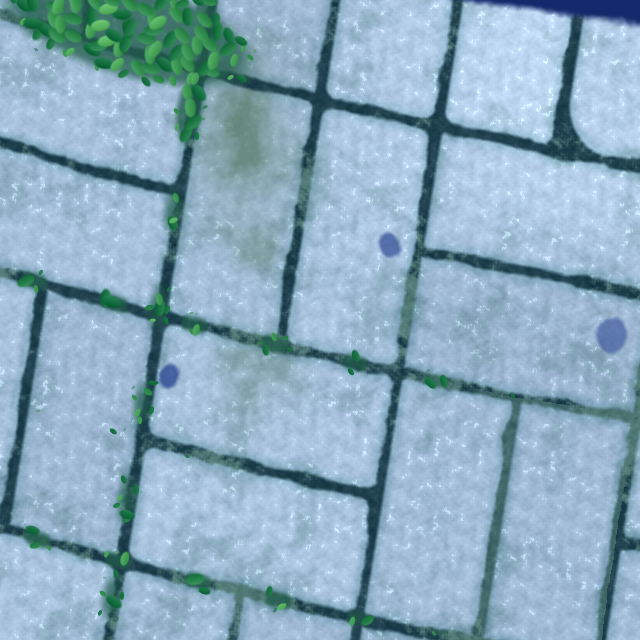
Give the GLSL for this texture, as a three.js fragment shader.

```glsl
// Weathered basket-weave brick paving with weeds growing in the joints.
varying vec2 vUv;

float hash(vec2 p) {
  return fract(sin(dot(p, vec2(127.1, 311.7))) * 43758.5);
}

mat2 turn(float a) {
  return mat2(cos(a), sin(a), -sin(a), cos(a));
}

// Layered sines, each turned and folded into the next; about -1 to 1.
float mottle(vec2 p) {
  float sum = 0.0, amp = 0.5;
  for (int i = 0; i < 6; i++) {
    p = turn(1.1) * p * 1.65 + 2.3;
    sum += amp * sin(p.x + 1.7 * sin(p.y + sum));
    amp *= 0.72;
  }
  return sum;
}

// Skewed, slightly bowed grid: one unit holds a pair of bricks.
vec2 pavingCoords(vec2 p) {
  vec2 d = p - vec2(0.622, 0.418);
  vec2 g = vec2(2.603 * d.x - 0.42 * d.y, 0.549 * d.x + 2.515 * d.y);
  g.y -= 0.02 * g.x * g.x;
  return g;
}

// Weeds: one large tuft, then clumps spaced along the joints.
float weedDensity(vec2 p) {
  vec2 g = pavingCoords(p);
  vec2 t = p - vec2(0.2, 0.955);
  t.y += 0.25 * t.x;
  float tuft = 1.5 * exp(-pow(length(t / vec2(0.19, 0.075)), 4.0));
  float seam = exp(-pow((g.x + 1.02) / 0.055, 2.0))
    * (0.4 + 0.4 * cos(16.0 * (g.y - 0.03)) + 0.6 * smoothstep(0.55, 0.9, g.y))
    * (1.0 - smoothstep(1.2, 1.4, g.y));
  float row = floor(g.y * 2.0 + 0.5);
  float bed = exp(-pow((g.y - row * 0.5) / 0.04, 2.0))
    * smoothstep(0.1, 0.9, cos(18.5 * (g.x + 0.52) + row * 1.7))
    * (1.0 - smoothstep(-0.4, 1.0, g.x)) * (1.0 - smoothstep(0.2, 0.4, g.y));
  bed *= mix(1.0, 0.35, mod(row, 2.0));
  return max(tuft, max(seam, bed));
}

// Cellular scatter of turned oval leaves.
vec3 addLeaves(vec3 color, vec2 p) {
  vec2 q = p * 46.0, base = floor(q);
  for (int j = -1; j <= 1; j++) {
    for (int i = -1; i <= 1; i++) {
      vec2 cell = base + vec2(float(i), float(j));
      float pick = hash(cell + 3.7);
      vec2 seed = cell + vec2(hash(cell), hash(cell + 7.3));
      float grow = clamp(weedDensity(seed / 46.0) * 1.3 - 0.5 * pick, 0.0, 1.0);
      vec2 r = turn(pick * 6.28) * (q - seed) / vec2(0.82, 0.47);
      float leaf = 1.0 - smoothstep(0.65, 1.0, length(r) / (grow + 0.01));
      vec3 green = mix(vec3(0.08, 0.43, 0.25), vec3(0.38, 0.74, 0.4), pick * pick);
      green += 0.09 * r.y;
      color = mix(color, green, leaf * smoothstep(0.1, 0.35, grow));
    }
  }
  return color;
}

void main() {
  vec2 p = vUv;
  float broad = mottle(p * 5.0);
  float blotch = mottle(p * 17.0 + 4.0);
  float grain = mottle(p * 75.0);

  // Alternating pairs of bricks, with an upright border course at the top.
  vec2 g = pavingCoords(p) + 0.006 * vec2(blotch, mottle(p * 15.0 + 9.0));
  vec2 cell = floor(g);
  bool upright = mod(cell.x + cell.y, 2.0) > 0.5 || cell.y > 0.5;
  vec2 size = upright ? vec2(0.5, 1.0) : vec2(1.0, 0.5);
  vec2 id = floor(g / size);
  vec2 local = (fract(g / size) - 0.5) * size;
  float tone = hash(id + size * 5.0);
  float corner = g.x > 0.5 && g.y > 1.0 ? 0.22 : 0.02 + 0.05 * tone;
  vec2 e = abs(local) - size * 0.5 + corner;
  float edge = length(max(e, 0.0)) + min(max(e.x, e.y), 0.0) - corner;

  // Brick faces: soft patches, grit and pale flecks.
  vec3 color = mix(vec3(0.65, 0.75, 0.86), vec3(0.45, 0.6, 0.65),
    0.5 * smoothstep(-0.1, 1.2, blotch + 0.5 * broad));
  color += 0.05 * (tone - 0.5) + 0.045 * grain;
  color += 0.13 * smoothstep(0.75, 1.4, grain + 0.3 * blotch);
  color += 0.08 * smoothstep(0.45, 0.9, p.x) * smoothstep(0.5, 0.75, p.y);
  color -= vec3(0.13, 0.08, 0.1) * smoothstep(-0.07, -0.015, edge);

  // Green algae on the upper middle bricks.
  float algae = exp(-pow(length((p - vec2(0.385, 0.78)) / vec2(0.07, 0.12)), 2.0))
    + 0.6 * exp(-pow(length((p - vec2(0.4, 0.61)) / 0.03), 2.0))
    + 0.4 * exp(-pow(length((p - vec2(0.4, 0.42)) / 0.07), 2.0));
  color = mix(color, vec3(0.36, 0.5, 0.43), clamp(algae * (0.7 + 0.3 * blotch), 0.0, 0.8));

  // Three blue stains.
  for (int i = 0; i < 3; i++) {
    float n = float(i);
    vec2 c = vec2(0.265 + 0.345 * n, 0.414 + 0.03 * n + 0.172 * sin(n * 1.571));
    float spot = length((p - c) * vec2(1.1, 0.9)) + 0.004 * blotch;
    float radius = 0.018 + 0.004 * n * n - 0.004 * n;
    color = mix(color, vec3(0.2, 0.31, 0.58),
      (1.0 - smoothstep(radius - 0.006, radius + 0.003, spot)) * (0.85 - 0.12 * n));
  }

  // Joints: dark earth, in places filled with pale moss.
  float joint = smoothstep(-0.031, -0.011, edge + 0.006 * blotch);
  float filled = smoothstep(-0.1, 0.8, broad + 0.4 * grain);
  if (upright) filled = max(filled, 0.7 * smoothstep(0.25, 0.4, g.x) * step(g.y, 0.0));
  vec3 soil = mix(vec3(0.1, 0.23, 0.28), vec3(0.36, 0.53, 0.49), 0.75 * filled);
  color = mix(color, soil + 0.04 * grain, joint * 0.95);

  // Deep blue shade along the upper right border.
  float shade = p.y - 1.0 + 0.16 * (p.x - 0.73) + 0.004 * blotch;
  color = mix(color, vec3(0.08, 0.16, 0.42), smoothstep(-0.006, 0.01, shade) * step(0.7, p.x));

  // Damp shadow under the weeds, then the leaves.
  color = mix(color, vec3(0.13, 0.36, 0.29), 0.75 * smoothstep(0.25, 0.9, weedDensity(p)));
  color = addLeaves(color, p);
  gl_FragColor = vec4(clamp(color, 0.0, 1.0), 1.0);
}
```
